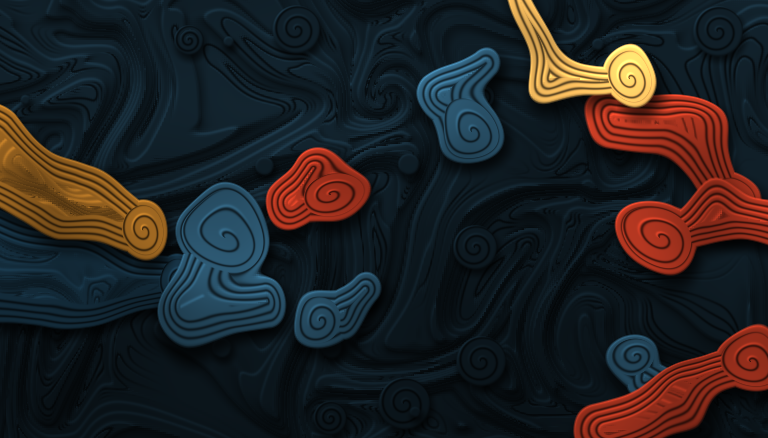
Give the GLSL for this background, as a WebGL 2 fragment shader.

```glsl
#version 300 es
precision highp float;
// Layered paper-cut relief: dark sheets cut along contours of swirled noise,
// scattered curls, and coloured islands made of tapered limbs ending in a
// spiral. Light falls from the upper left.
uniform vec2 u_resolution;
out vec4 fragColor;

const vec2 LIGHT = vec2(-.4, .917);
const vec3 INK = vec3(.056, .108, .14), DEEP_BLUE = vec3(.095, .215, .29);
const vec3 BLUE = vec3(.175, .345, .445), RED = vec3(.74, .225, .135);
const vec3 GOLD = vec3(.66, .43, .14), YELLOW = vec3(.97, .74, .37);

vec2 hash2(vec2 cell) {
  vec3 h = fract(cell.xyx * vec3(.1031, .103, .0973));
  h += dot(h, h.yzx + 33.33);
  return fract((h.xx + h.yz) * h.zy);
}
float corner(vec2 cell, vec2 f, vec2 o) {
  return dot(hash2(cell + o) * 2. - 1., f - o);
}
// Gradient noise, about -0.5 to 0.5
float noise(vec2 p) {
  vec2 i = floor(p), f = p - i, u = f * f * f * (f * (f * 6. - 15.) + 10.);
  return mix(mix(corner(i, f, vec2(0)), corner(i, f, vec2(1, 0)), u.x),
             mix(corner(i, f, vec2(0, 1)), corner(i, f, vec2(1)), u.x), u.y);
}
vec2 warp(vec2 p, float freq, float amount) {
  return p + amount * vec2(noise(p * freq + 40.), noise(p * freq + 71.));
}
vec2 neighbour(vec2 q, int k) {
  return floor(q) + vec2(k % 3 - 1, k / 3 - 1);
}
// Twists the plane around one jittered centre per cell
vec2 swirl(vec2 p, float cells) {
  vec2 q = p * cells, moved = q;
  for (int k = 0; k < 9; k++) {
    vec2 id = neighbour(q, k), rnd = hash2(id + 50.);
    vec2 off = q - id - .3 - .4 * rnd;
    float fall = max(1. - length(off) / .8, 0.);
    float angle = (rnd.x < .5 ? -6. : 6.) * fall * fall;
    float c = cos(angle), s = sin(angle);
    moved += mat2(c, s, -s, c) * off - off;
  }
  return moved / cells;
}
float bump(float x, float width) {
  float t = x / max(width, .8 / u_resolution.y);
  return exp(-t * t);
}
float inside(float d) {
  return clamp(.5 - .5 * d * u_resolution.y, 0., 1.);
}
// Dark groove with a lit lip on its far side
float notch(float x, float lit) {
  return .35 * max(lit, 0.) * bump(x - .0048, .003) - .62 * bump(x, .003);
}
// Brightness of a sheet: rim at its edge, then three parallel grooves
float sheet(float edge, float depth, float lit, float pitch, float strength) {
  float shade = 1. + .6 * max(lit, -.6) * bump(edge, .004);
  for (int i = 1; i <= 3; i++)
    shade += strength * notch(depth - pitch * float(i), lit);
  return shade;
}
float spiral(vec2 off, float pitch) {
  float turn = length(off) / pitch + atan(off.y, off.x) / 6.28318;
  return 1. + notch((fract(turn) - .5) * pitch, dot(normalize(off + 1e-5), LIGHT));
}
// Shade of the contour-cut ground
float relief(vec2 p) {
  vec2 q = swirl(warp(p, 2.2, .35), 3.1);
  float level = 5.2 * noise(q * vec2(2.7, 3.6) + 5.) + 1.3 * noise(q * 6.5);
  vec2 grad = vec2(dFdx(level), dFdy(level)) * u_resolution.y;
  float slope = max(length(grad), 1.5), pitch = .19 / slope;
  float depth = fract(level) / slope, gap = 1. / slope - depth;
  float lit = -dot(grad, LIGHT) / slope;
  float strength = smoothstep(.005, .011, pitch) * smoothstep(-.2, .1, noise(p * 3. + 9.));
  float shadow = exp(-gap / .016) * inside(1. / u_resolution.y - gap) * (.5 - .5 * lit);
  return sheet(min(depth, gap), depth, lit, pitch, strength) * (1. - .75 * shadow);
}
// Round studs and curls, at most one per cell
void scatter(inout vec3 col, vec2 p, float cells, float chance, vec3 tint) {
  for (int k = 0; k < 9; k++) {
    vec2 id = neighbour(p * cells, k), pick = hash2(id + 200. + cells);
    if (pick.x > chance) continue;
    float radius = mix(.07, .27, pick.y * pick.y) / cells;
    vec2 off = p - (id + .25 + .5 * hash2(id + cells)) / cells;
    float d = length(off) - radius;
    col *= 1. - .6 * smoothstep(.016, -.012, length(off + LIGHT * .012) - radius);
    float shade = sheet(d, -d, dot(normalize(off + 1e-5), LIGHT), 0., 0.);
    if (radius > .025) shade *= spiral(off, radius * .42);
    col = mix(col, tint * shade, inside(d));
  }
}
float limb(vec2 p, vec2 a, vec2 b, float ra, float rb) {
  vec2 pa = p - a, ba = b - a;
  float h = clamp(dot(pa, ba) / dot(ba, ba), 0., 1.);
  return length(pa - ba * h) - mix(ra, rb, h);
}
// Bent limb through ab to a disc; tip holds its centre, start and disc radius
float body(vec2 p, vec4 ab, vec4 tip) {
  float mid = .45 * (tip.z + tip.w), first = limb(p, ab.xy, ab.zw, tip.z, mid);
  float second = min(limb(p, ab.zw, tip.xy, mid, mid * .7), length(p - tip.xy) - tip.w);
  float h = max(1. - abs(first - second) / .05, 0.);
  return min(first, second) - h * h * .0125;
}
void island(inout vec3 col, vec2 p, float cut, vec3 tint, vec4 ab, vec4 tip) {
  float d = body(p, ab, tip), r = tip.w;
  vec2 off = p - tip.xy, normal = normalize(vec2(dFdx(d), dFdy(d)) + 1e-7);
  col *= 1. - .7 * smoothstep(.03, -.02, body(p + LIGHT * .022, ab, tip));
  float plain = smoothstep(r * .8, r * .85, length(off));
  float shade = sheet(d, -d, dot(normal, LIGHT), .015, plain);
  shade *= mix(spiral(off, r * .38), mix(1., cut, .6 * smoothstep(.055, .06, -d)), plain);
  col = mix(col, tint * shade * (.95 + .5 * noise(p * 4. + 3.)), inside(d));
}
void main() {
  vec2 p = gl_FragCoord.xy / u_resolution.y, q = warp(p, 5., .06);
  float cut = relief(p);
  vec3 col = INK * cut * (1. + .5 * noise(p * 2.));
  scatter(col, p, 4., .3, INK);
  scatter(col, p, 7., .16, INK);
  island(col, q, cut, DEEP_BLUE, vec4(-.05, .4, .2, .37), vec4(.4, .35, .13, .07));
  island(col, q, cut, BLUE, vec4(.6, .31, .42, .29), vec4(.52, .46, .05, .1));
  island(col, q, cut, BLUE, vec4(.84, .34, .78, .28), vec4(.73, .27, .04, .06));
  island(col, q, cut, BLUE, vec4(1.1, .86, 1.01, .78), vec4(1.06, .71, .03, .08));
  island(col, q, cut, BLUE, vec4(1.58, .13, 1.47, .14), vec4(1.44, .19, .01, .05));
  island(col, q, cut, RED, vec4(.73, .63, .68, .54), vec4(.77, .55, .05, .07));
  island(col, q, cut, RED, vec4(1.38, .73, 1.57, .7), vec4(1.68, .53, .06, .08));
  island(col, q, cut, RED, vec4(1.8, .48, 1.64, .52), vec4(1.51, .46, .05, .085));
  island(col, q, cut, RED, vec4(1.39, .02, 1.56, .09), vec4(1.71, .18, .07, .075));
  island(col, q, cut, GOLD, vec4(-.02, .65, .16, .54), vec4(.33, .49, .11, .07));
  island(col, q, cut, YELLOW, vec4(1.18, 1.02, 1.26, .81), vec4(1.45, .82, .02, .07));
  col *= mix(.72, 1.1, smoothstep(0., .9, p.y));
  fragColor = vec4(col, 1);
}
```
